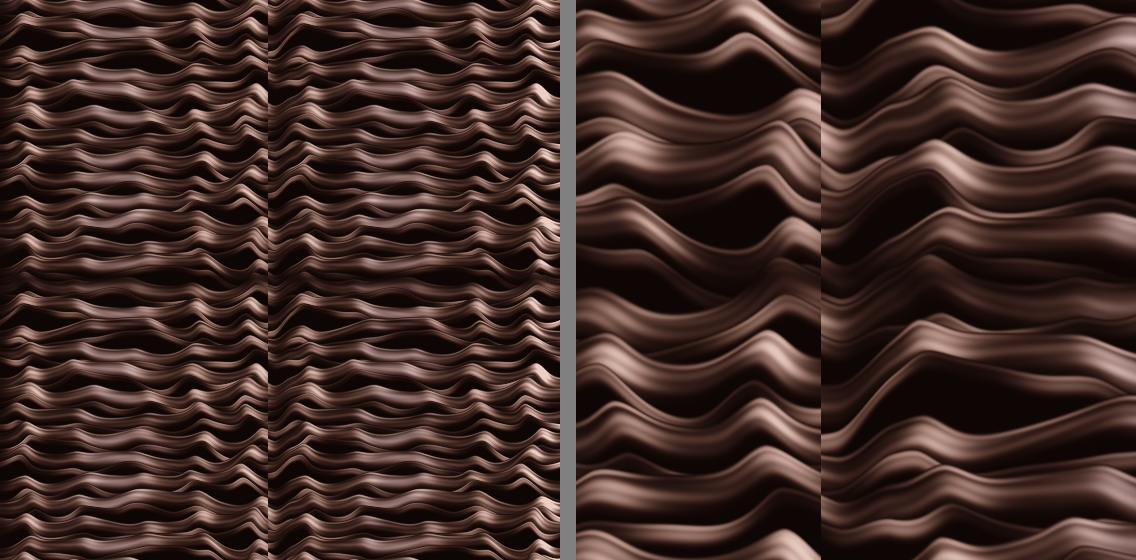
Left: the whole. Right: its middle third, enlarged.
This texture is drawn by a three.js fragment shader. Its source:

```glsl
#define TILES 2.0
#define ROWS 13.0
#define WAVES 5.0
#define WANDER 0.19
#define EDGE 0.03
#define SHEEN 1.5
#define EXPOSURE 1.75
#define STREAKS 26.0
#define SEAM_SHIFT 0.4
#define SEAM_DARK 0.4
#define TAU 6.28318

varying vec2 vUv;

float hash(float n) {
  return fract(sin(n * 127.1 + 3.7) * 43758.5);
}

float bell(float x) {
  return exp(-x * x);
}

// Sine along the tile with a random phase for each fold
float wave(float x, float cycles, float seed) {
  return sin(TAU * (cycles * x + hash(seed)));
}

// Dark cocoa through warm brown to pale highlight
vec3 chocolate(float tone) {
  float t = clamp(tone, 0.0, 1.0) * 5.0;
  vec3 c = mix(vec3(0.055, 0.022, 0.015), vec3(0.21, 0.12, 0.10), clamp(t, 0.0, 1.0));
  c = mix(c, vec3(0.38, 0.26, 0.22), clamp(t - 1.0, 0.0, 1.0));
  c = mix(c, vec3(0.56, 0.42, 0.38), clamp(t - 2.0, 0.0, 1.0));
  c = mix(c, vec3(0.72, 0.58, 0.54), clamp(t - 3.0, 0.0, 1.0));
  return mix(c, vec3(0.92, 0.81, 0.77), clamp(t - 4.0, 0.0, 1.0));
}

// Phase of the ripples, leaning so that each falls more steeply to the right
float ripplePhase(float x, float id) {
  float p = TAU * WAVES * (x - 0.1) + 1.3 * (hash(id) - 0.5) + 0.7 * wave(x, 1.0, id + 20.0);
  return p + 0.4 * sin(p);
}

// Height of the crest, in rows
float crest(float x, float id, float phase) {
  float strength = mix(0.06, 0.25, 0.5 + 0.5 * cos(TAU * (x - 0.92)));
  float ripple = 1.0 - 2.0 * pow(abs(sin(0.5 * phase)), 1.7);
  float drift = wave(x, 1.0, id + 40.0) + 0.75 * wave(x, 2.0, id + 60.0)
              + 0.25 * wave(x, 4.0, id + 70.0);
  return strength * ripple + WANDER * drift;
}

// Satin reflections across a fold; depth is measured below its crest
float foldTone(float x, float id, float phase, float depth) {
  float glint = pow(0.5 + 0.5 * cos(phase - 0.9), 2.5);
  float side = 0.68 + 0.32 * cos(TAU * (x - 0.92));
  float gloss = 0.6 + 0.5 * hash(id + 80.0) + 0.3 * wave(x, 2.0, id + 90.0);
  float center = 0.29 + 0.07 * wave(x, 3.0, id + 95.0);
  float width = 0.17 + 0.09 * hash(id + 100.0);

  // Broad sheen split into fine streaks
  float streak = 0.84 + 0.25 * sin(STREAKS * depth + 3.0 * wave(x, 2.0, id + 110.0));
  float body = bell((depth - center) / width) * (0.2 + SHEEN * glint * side * gloss) * streak;
  float rim = bell((depth - 0.06) / 0.04) * (0.2 + 0.5 * glint + 0.16 * wave(x, 4.0, id + 115.0));

  // Broad flat sheet in the middle of some folds
  float flatPart = bell((x - 0.42) / 0.13) * step(0.5, hash(id + 140.0));
  float sheet = 0.45 * flatPart * bell((depth - 0.36) / 0.22);
  float tone = body + rim + sheet;

  // Smaller lip lying over the lower half
  float lip = depth - 0.66 - 0.17 * wave(x, 2.0, id + 120.0) - 0.07 * wave(x, 5.0, id + 130.0);
  float shine = pow(0.5 + 0.5 * wave(x, 4.0, id + 150.0), 2.0) * side;
  float lipTone = bell((lip - 0.05) / 0.045) * (0.1 + 0.6 * shine)
                + bell((lip - 0.17) / 0.1) * (0.03 + 0.6 * shine);
  return mix(tone, lipTone, smoothstep(-EDGE, EDGE, lip));
}

void main() {
  // Broken, smeared join between the left and right tiles
  float seam = step(0.479, vUv.x) * (1.0 - smoothstep(0.488, 0.522, vUv.x));
  vec2 tile = fract(vUv * TILES);
  float x = tile.x + 0.012 * sin(TAU * (4.0 * tile.y + tile.x));
  float y = tile.y * ROWS + SEAM_SHIFT * seam;
  float tone = 0.0;

  // Overlapping folds, from the highest behind to the lowest in front
  for (int k = 0; k < 5; k++) {
    float row = floor(y) + 2.0 - float(k);
    float id = mod(row, ROWS);
    float phase = ripplePhase(x, id);
    float depth = row + crest(x, id, phase) - y;
    float cover = smoothstep(-EDGE, EDGE, depth);
    tone = mix(tone, foldTone(x, id, phase, depth), cover);
  }

  // Soft highlight rolloff, dim joins and the shaded left border
  tone = 1.0 - exp(-EXPOSURE * max(tone, 0.0));
  tone *= 1.0 - SEAM_DARK * bell((vUv.x - 0.502) / 0.015);
  tone *= 1.0 - 0.8 * bell((vUv.y - 0.502) / 0.017);
  tone *= mix(0.3, 1.0, smoothstep(0.0, 0.03, vUv.x));
  tone *= 1.0 + 0.35 * smoothstep(0.93, 1.0, vUv.x);

  // Cool reflection on the long middle sheets
  vec3 color = chocolate(tone);
  float cool = bell((x - 0.4) / 0.14) * smoothstep(0.2, 0.6, tone);
  color += cool * vec3(-0.02, 0.0, 0.03);
  gl_FragColor = vec4(color, 1.0);
}
```
